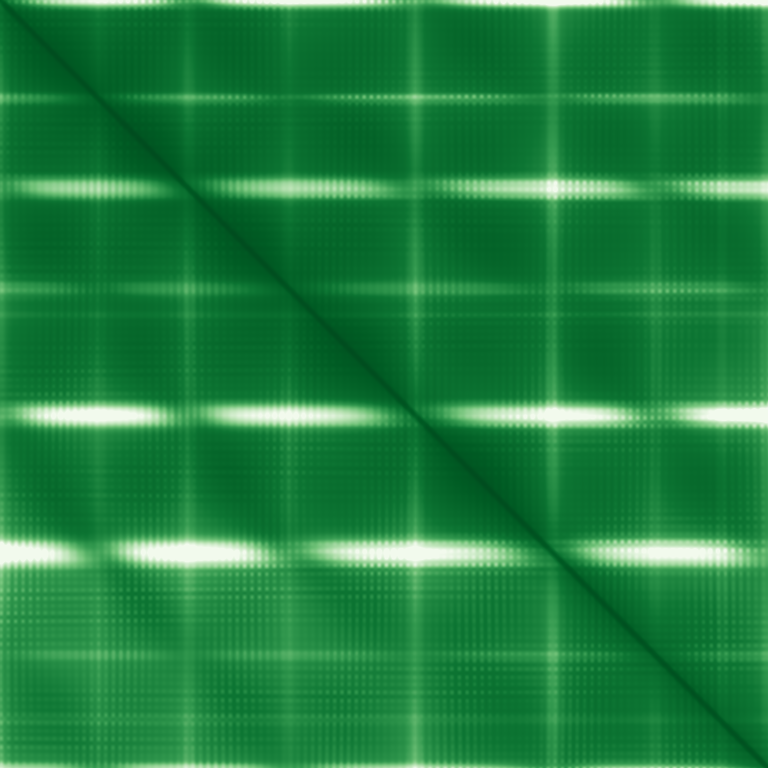
Give the GLSL for this pattern, as a WebGL 2 fragment shader.

```glsl
#version 300 es
precision highp float;

uniform vec2 u_resolution;
out vec4 fragColor;

const float PI = 3.14159265;
const int BANDS = 8;

// Bands share their positions on both axes, so they cross on the diagonal
const float POSITION[BANDS] = float[](0.0, 0.128, 0.245, 0.376, 0.541, 0.720, 0.853, 1.0);
const float ROW_GAIN[BANDS] = float[](0.76, 0.27, 0.55, 0.22, 0.78, 0.78, 0.12, 0.42);
const float ROW_WIDTH[BANDS] = float[](0.010, 0.007, 0.014, 0.010, 0.015, 0.018, 0.007, 0.006);
const float ROW_TAIL[BANDS] = float[](0.10, 0.22, 0.07, 0.35, 0.24, 0.30, 0.35, 0.30);
const float COLUMN_GAIN[BANDS] = float[](0.17, 0.06, 0.13, 0.08, 0.20, 0.23, 0.07, 0.15);

const vec3 GREENS[7] = vec3[](
    vec3(0.00, 0.27, 0.11), vec3(0.00, 0.36, 0.14), vec3(0.05, 0.46, 0.20),
    vec3(0.20, 0.60, 0.31), vec3(0.44, 0.76, 0.47), vec3(0.71, 0.88, 0.69),
    vec3(0.95, 0.98, 0.93));

vec3 greenRamp(float level) {
    float steps = clamp(level, 0.0, 1.0) * 6.0;
    vec3 color = GREENS[0];
    for (int i = 1; i < 7; i++) {
        color = mix(color, GREENS[i], clamp(steps - float(i - 1), 0.0, 1.0));
    }
    return color;
}

// Flat-topped core with a soft tail on both sides
float glow(float distanceToBand, float width, float tail) {
    float q = abs(distanceToBand) / width;
    return (1.0 - tail) * exp(-pow(q, 2.8)) + tail * exp(-q / 2.4);
}

// Fractional band index, rising by one from band to band
float bandIndex(float coord) {
    float index = 0.0;
    for (int i = 0; i < BANDS - 1; i++) {
        index += clamp((coord - POSITION[i]) / (POSITION[i + 1] - POSITION[i]), 0.0, 1.0);
    }
    return index;
}

float rowGlow(float y) {
    float sum = 0.0;
    for (int i = 0; i < BANDS; i++) {
        sum += ROW_GAIN[i] * glow(y - POSITION[i], ROW_WIDTH[i], ROW_TAIL[i]);
    }
    return sum;
}

float columnGlow(float x) {
    float sum = 0.0;
    for (int i = 0; i < BANDS; i++) {
        sum += COLUMN_GAIN[i] * glow(x - POSITION[i], 0.009, 0.55);
    }
    return sum;
}

// Fine threads whose strength drifts slowly along the axis
float threads(float coord, float frequency, float drift) {
    float envelope = 0.6 + 0.4 * sin(coord * 41.0 + drift);
    return envelope * sin(2.0 * PI * frequency * coord + 0.8 * sin(coord * 23.0 + drift));
}

// Layered sines for broad uneven tone
float unevenness(vec2 p) {
    return 0.5 * sin(p.x * 17.0 + 2.0 * sin(p.y * 11.0))
         + 0.3 * sin(p.y * 31.0 + 1.5 * sin(p.x * 19.0))
         + 0.2 * sin(p.x * 53.0 - p.y * 47.0);
}

// Soft dark wedge around the diagonal
float diagonalShade(float offset, float width) {
    return exp(-abs(offset) / width);
}

void main() {
    vec2 p = gl_FragCoord.xy / u_resolution;
    p.y = 1.0 - p.y;
    float offset = (p.x - p.y) * 0.70711;
    vec2 index = vec2(bandIndex(p.x), bandIndex(p.y));

    // Bands stay bright for long stretches and fade at every second crossing
    float beat = sin(0.5 * PI * (index.x - index.y));
    float contrast = beat * beat;
    float swell = mix(0.30, 1.0, 1.0 - exp(-3.6 * contrast));
    float rows = rowGlow(p.y) * swell;
    float columns = columnGlow(p.x) * mix(0.65, 1.0, contrast);

    // Background tone: dark cell centres, paler lower strip
    vec2 inside = sin(PI * fract(index));
    float lower = smoothstep(0.70, 0.77, p.y);
    float level = 0.248 + 0.03 * contrast + 0.05 * smoothstep(0.0, 0.6, abs(offset));
    level -= 0.05 * inside.x * inside.y * (1.0 - 0.5 * lower);
    level += 0.085 * lower * (1.0 - 0.5 * smoothstep(0.5, 1.0, p.x));
    level += 0.05 * smoothstep(0.36, 0.42, p.y) * smoothstep(0.7, 1.0, p.x);
    level += 0.022 * unevenness(p);

    // Main bands and faint secondary lines
    level += rows + columns * (1.0 - 0.6 * rows);
    level += 0.06 * glow(p.y - 0.410, 0.005, 0.3) + 0.06 * glow(p.y - 0.937, 0.005, 0.3);
    level += 0.05 * glow(p.x - 0.940, 0.006, 0.3);

    // Woven grain, strongest on the flanks of the bright bands
    float across = threads(p.x, 104.0, 9.0 * p.y);
    float down = threads(p.y, 98.0, 5.0 * p.x) + 0.6 * threads(p.y, 67.0, 4.0 * p.x);
    float grain = 0.015 + 0.16 * rows * max(1.0 - 1.2 * rows, 0.15) + 0.014 * lower;
    level += grain * (across + 0.7 * down + 0.8 * across * down);

    // Diagonal wedge and its thin core line
    level *= 1.0 - 0.34 * diagonalShade(offset, 0.055);
    level *= 1.0 - 0.58 * glow(offset, 0.004, 0.30);

    fragColor = vec4(greenRamp(level), 1.0);
}
```
